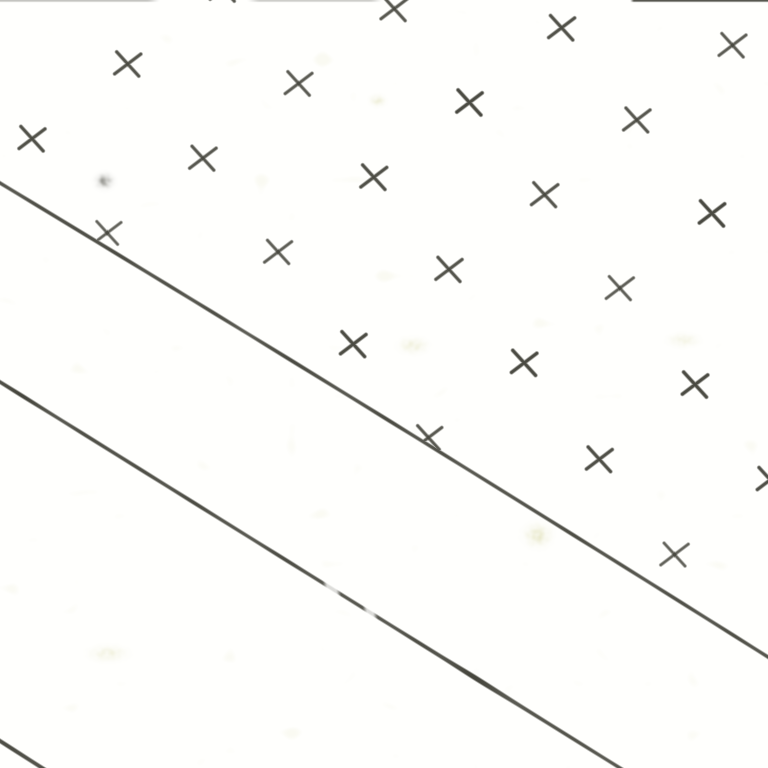
Give the GLSL for this pattern, as a Shadertoy shader.

```glsl
// A scanned survey sheet: a slanted lattice of small inked crosses above
// ruled diagonal lines on pale paper. Crosses come from rounding to a skewed
// grid; strokes are distance functions; gradient noise adds wear and stains.

const vec3 PAPER = vec3(1.0, 1.0, 0.993);
const vec3 INK = vec3(0.27, 0.27, 0.235);
const vec3 STAIN = vec3(0.85, 0.85, 0.66);

const vec2 GRID_ORIGIN = vec2(0.0391, 0.8203);
const vec2 GRID_UP = vec2(0.1246, 0.0973);     // step along a rising row
const vec2 GRID_DOWN = vec2(0.0979, -0.1227);  // step to the next row
const vec2 ARM_FALL = vec2(0.0142, -0.0156);
const vec2 ARM_RISE = vec2(0.0172, 0.0130);
const float CROSS_WIDTH = 0.0021;              // half widths
const float LINE_WIDTH = 0.0023;

// Ruled lines: height at the left edge, slope, bow
const vec3 BORDER = vec3(0.7617, -0.6172, 0.013);
const vec3 MIDDLE = vec3(0.5026, -0.6226, 0.0);
const vec3 CORNER = vec3(0.0352, -0.6400, 0.0);

float hash(vec2 p) {
    vec3 q = fract(p.xyx * 0.1031);
    q += dot(q, q.yzx + 33.33);
    return fract((q.x + q.y) * q.z);
}

float cornerSlope(vec2 cell, vec2 offset) {
    float angle = 6.2832 * hash(cell);
    return dot(vec2(cos(angle), sin(angle)), offset);
}

float gradientNoise(vec2 p) {
    vec2 i = floor(p), f = p - i;
    vec2 u = f * f * f * (f * (f * 6.0 - 15.0) + 10.0);
    vec2 e = vec2(1.0, 0.0);
    return mix(mix(cornerSlope(i, f), cornerSlope(i + e, f - e), u.x),
               mix(cornerSlope(i + e.yx, f - e.yx), cornerSlope(i + 1.0, f - 1.0), u.x), u.y);
}

// Distance to a stroke centred at zero with ends at +arm and -arm
float strokeDistance(vec2 p, vec2 arm) {
    return length(p - arm * clamp(dot(p, arm) / dot(arm, arm), -1.0, 1.0));
}

float ruleHeight(vec3 rule, float x) {
    return rule.x + rule.y * x + rule.z * x * (1.0 - x);
}

float inked(float dist, float halfWidth, float soft) {
    return 1.0 - smoothstep(halfWidth - soft, halfWidth + soft, dist);
}

float ruledLine(vec2 p, vec3 rule, float halfWidth, float soft) {
    float dist = abs(p.y - ruleHeight(rule, p.x)) / sqrt(1.0 + rule.y * rule.y);
    float wear = gradientNoise(vec2(p.x * 17.0, rule.x * 50.0));
    return inked(dist, halfWidth + 0.0005 * wear, soft) * (0.92 + 0.15 * wear);
}

float crosses(vec2 p, float soft) {
    vec2 cell = round(inverse(mat2(GRID_UP, GRID_DOWN)) * (p - GRID_ORIGIN));
    vec2 center = GRID_ORIGIN + cell.x * GRID_UP + cell.y * GRID_DOWN;
    // Hand-drawn drift of the rows and columns
    float rowOffset = cell.y - 3.7;
    center.x += 0.0026 - 0.0046 * smoothstep(3.0, 4.0, cell.x);
    center.y += 0.0046 * exp(-rowOffset * rowOffset / 1.5) - 0.0009;

    float vary = hash(cell + 20.0) - 0.5;
    vec2 q = p - center;
    float fall = strokeDistance(q, ARM_FALL * (1.0 + 0.1 * vary));
    float rise = strokeDistance(q, ARM_RISE * (1.0 - 0.1 * vary));
    float width = CROSS_WIDTH + 0.0005 * vary;
    float ink = max(inked(fall, width, soft), inked(rise, width, soft)) * (0.9 + 0.15 * vary);
    ink = max(ink, inked(length(q), 0.0035, 0.002) * 0.97);

    // Only above the border line
    float keep = step(ruleHeight(BORDER, center.x) + 0.002, center.y);
    return ink * keep * smoothstep(-0.004, 0.0, p.y - ruleHeight(BORDER, p.x));
}

// Ragged soft spot
float blot(vec2 p, vec2 center, vec2 size) {
    vec2 q = (p - center) / size;
    return exp(-dot(q, q)) * (0.75 + 0.6 * gradientNoise(p * 140.0));
}

void mainImage(out vec4 fragColor, in vec2 fragCoord) {
    vec2 p = fragCoord / iResolution.xy;
    float soft = max(0.0015, 0.75 / iResolution.y);

    // Paper with faint stains
    float specks = smoothstep(0.42, 0.65, gradientNoise(p * vec2(25.0, 32.0) + 7.0));
    float stain = 0.13 * specks;
    stain += 0.6 * blot(p, vec2(0.700, 0.303), vec2(0.013, 0.011));
    stain += 0.4 * blot(p, vec2(0.538, 0.550), vec2(0.014, 0.008));
    stain += 0.35 * blot(p, vec2(0.141, 0.149), vec2(0.018, 0.008));
    stain += 0.4 * blot(p, vec2(0.492, 0.869), vec2(0.008, 0.006));
    stain += 0.3 * blot(p, vec2(0.890, 0.557), vec2(0.015, 0.007));
    vec3 color = mix(PAPER, STAIN, clamp(stain, 0.0, 1.0));

    // Ruled lines; the middle one is broken in two places and swells later
    float swell = 0.0007 * exp(-pow((p.x - 0.63) / 0.05, 2.0));
    float gaps = inked(abs(p.x - 0.432), 0.009, 0.004) + inked(abs(p.x - 0.482), 0.007, 0.004);
    float ink = ruledLine(p, BORDER, LINE_WIDTH, soft);
    ink = max(ink, ruledLine(p, MIDDLE, LINE_WIDTH + swell, soft) * (1.0 - 0.8 * gaps));
    ink = max(ink, ruledLine(p, CORNER, LINE_WIDTH + 0.0002, soft));

    // Top edge: dark at the right, faint elsewhere
    float edge = smoothstep(0.82, 0.826, p.x) + 0.35 * (1.0 - smoothstep(0.19, 0.21, p.x));
    edge += 0.3 * inked(abs(p.x - 0.41), 0.08, 0.01);
    ink = max(ink, 0.9 * edge * inked(1.0 - p.y, 0.0023, soft));

    ink = max(ink, crosses(p, soft));
    ink = max(ink, 0.6 * blot(p, vec2(0.136, 0.764), vec2(0.008, 0.007)));
    fragColor = vec4(mix(color, INK, clamp(ink, 0.0, 1.0)), 1.0);
}
```
